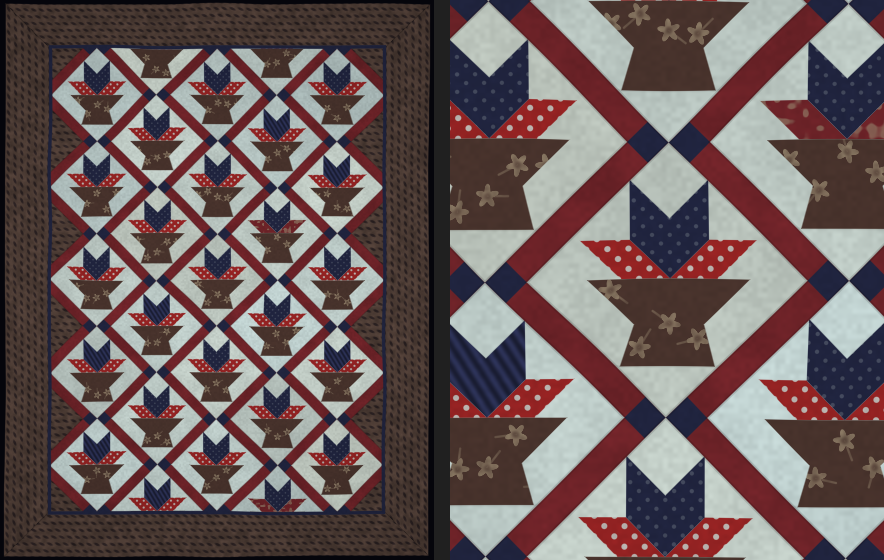
Left: the whole. Right: its middle third, enlarged.
Give the GLSL for this pattern, as a WebGL 2 fragment shader.

```glsl
#version 300 es
precision highp float;
// A pieced quilt: columns of on-point flower baskets, parted by zigzag sashes.
// Two interleaved lattices place the blocks; signed distances cut the patches.
// One unit is the height of a block; hashes vary the prints from block to block.
#define BLOCKS_HIGH 6.047
#define PITCH vec2(1.3, 1.0)
#define SASH 0.15
#define FIELD vec2(1.787, 2.5)
#define QUILT vec2(2.29, 2.985)
#define PIPING 0.036
#define BORDER_CELL vec2(0.086, 0.074)
#define DOT_PITCH 0.052
#define WOBBLE 0.022

uniform vec2 u_resolution;
out vec4 outColor;

const vec3 CREAM = vec3(0.72, 0.77, 0.75);
const vec3 MAROON = vec3(0.41, 0.13, 0.15);
const vec3 SCARLET = vec3(0.56, 0.13, 0.13);
const vec3 NAVY = vec3(0.12, 0.135, 0.235);
const vec3 BROWN = vec3(0.30, 0.235, 0.205);
const vec3 BASKET = vec3(0.27, 0.19, 0.165);
const vec3 TAN = vec3(0.56, 0.50, 0.41);
const vec3 DARK = vec3(0.13, 0.10, 0.11);
const vec3 BACKDROP = vec3(0.02, 0.02, 0.045);

float aa;  // half width of a smoothed edge

float hash(vec2 p) { return fract(sin(dot(p, vec2(127.1, 311.7))) * 43758.5453); }

float noise(vec2 p) {
  vec2 i = floor(p), f = fract(p);
  f = f * f * (3.0 - 2.0 * f);
  return mix(mix(hash(i), hash(i + vec2(1, 0)), f.x),
             mix(hash(i + vec2(0, 1)), hash(i + vec2(1, 1)), f.x), f.y);
}

float fill(float d) { return 1.0 - smoothstep(-aa, aa, d); }

float box(vec2 p, vec2 b) { vec2 e = abs(p) - b; return max(e.x, e.y); }

float dots(vec2 p, float pitch, float radius) {
  vec2 g = mat2(0.707, 0.707, -0.707, 0.707) * p / pitch;
  return fill((length(fract(g) - 0.5) - radius) * pitch);
}

// Brown cloth with staggered rows of slanted dark dashes
vec3 borderPrint(vec2 p) {
  vec2 g = p / BORDER_CELL;
  g.x += 0.5 * mod(floor(g.y), 2.0);
  vec2 c = fract(g) - 0.5;
  c.y += 0.4 * c.x;
  float dash = 1.0 - smoothstep(0.12, 0.42, length(c * vec2(0.8, 1.4)));
  return mix(BROWN, DARK, 0.8 * dash) * (0.85 + 0.3 * noise(p * 22.0));
}

// Brown cloth with a few tan blossoms on short stems
vec3 basketPrint(vec2 p, vec2 id) {
  float tan_ = 0.0;
  for (int i = 0; i < 5; i++) {
    vec2 seed = id * 3.7 + float(i) * 1.9;
    vec2 c = vec2((float(i) - 2.0) * 0.105, -0.04 - 0.22 * hash(seed));
    vec2 q = p - c;
    float turn = 6.28 * hash(seed + 5.0);
    float petals = 0.031 + 0.011 * sin(5.0 * atan(q.y, q.x) + turn);
    float core = 0.5 + 0.5 * smoothstep(0.004, 0.02, length(q));
    vec2 axis = vec2(cos(turn), sin(turn));
    float stem = length(q - axis * clamp(dot(q, axis), 0.0, 0.075)) - 0.004;
    tan_ = max(tan_, max(fill(length(q) - petals) * core * 0.85, fill(stem) * 0.5));
  }
  return mix(BASKET, TAN, tan_ * (0.6 + 0.4 * noise(p * 60.0 + id)));
}

// One basket block around its centre
vec3 block(vec2 p, vec2 id) {
  float x = abs(p.x), pick = hash(id + 2.3), s = p.y - x;
  vec3 col = CREAM * (0.95 + 0.09 * hash(id)) + vec3(0.03, 0.0, -0.03) * (hash(id + 7.0) - 0.5);
  col *= 0.96 + 0.07 * noise(p * 7.0 + id * 9.0);
  col *= 1.0 - 0.05 * fill(abs(s - 0.22) - 0.005) - 0.05 * fill(abs(p.y + 0.315) - 0.005);

  vec3 leaf = mix(SCARLET, CREAM, 0.85 * dots(p, DOT_PITCH, 0.21));
  vec3 muted = mix(MAROON, TAN, 0.6 * smoothstep(0.5, 0.75, noise(p * 38.0 + id)));
  leaf = mix(leaf, muted, step(pick, 0.2));
  float leafD = max(max(-p.y, p.y - 0.142), max(-s - 0.173, s) * 0.707);
  col = mix(col, leaf, fill(leafD));

  vec3 petal = mix(NAVY, CREAM, 0.22 * dots(p + id, 0.045, 0.17));
  float stripe = 0.5 + 0.5 * sin((p.x + p.y * 0.6) * 130.0);
  petal = mix(petal, NAVY * (0.8 + 0.6 * stripe), step(0.75, pick));
  col = mix(col, petal, fill(max(x - 0.142, max(-s, s - 0.22) * 0.707)));

  // Tapered bowl on a flared foot
  float halfWidth = max(0.29 + p.y, 0.126 - 0.3 * (p.y + 0.165));
  float bowlD = max((x - halfWidth) * 0.75, max(p.y, -0.315 - p.y));
  return mix(col, basketPrint(p, id), fill(bowlD));
}

// Blocks, zigzag sashes, corner squares and setting triangles
vec3 pieced(vec2 p) {
  vec2 shift = 0.5 * PITCH;
  vec2 ca = round(p / PITCH) * PITCH;
  vec2 cb = round((p - shift) / PITCH) * PITCH + shift;
  vec2 da = abs(p - ca), db = abs(p - cb);
  vec2 c = da.x + da.y < db.x + db.y ? ca : cb;
  vec2 q = p - c, a = abs(q);
  float h = 0.5 * SASH;
  float corner = min(abs(a.x - 0.5 - h) + a.y, abs(a.x - h) + abs(a.y - 0.5)) - h;
  float edge = (a.x + a.y - 0.5) * 0.707;
  vec3 sash = mix(MAROON * (0.92 + 0.16 * noise(p * 9.0)), NAVY, fill(corner * 0.707));
  vec3 patchwork = abs(c.x) > FIELD.x ? borderPrint(p) : block(q, c);
  return mix(sash, patchwork, fill(edge)) * (1.0 - 0.14 * fill(abs(edge) - 0.006));
}

void main() {
  float unit = BLOCKS_HIGH / u_resolution.y;
  aa = 0.75 * unit;
  vec2 p = (gl_FragCoord.xy - 0.5 * u_resolution) * unit;
  p += WOBBLE * (vec2(noise(p * 1.7), noise(p * 1.7 + 31.0)) - 0.5);

  // Mitred border, piping, then the pieced field
  vec2 e = abs(p) - QUILT;
  vec3 col = borderPrint(e.x > e.y ? p.yx : p);
  col *= 1.0 - 0.2 * fill(abs(e.x - e.y) - 0.008);
  col = mix(col, NAVY, fill(box(p, FIELD + PIPING)));
  col = mix(col, pieced(p), fill(box(p, FIELD)));

  // Weave and soft light
  col *= (0.96 + 0.08 * noise(p * 55.0)) * (1.04 - 0.012 * dot(p, p));
  outColor = vec4(mix(BACKDROP, col, fill(box(p, QUILT))), 1.0);
}
```
